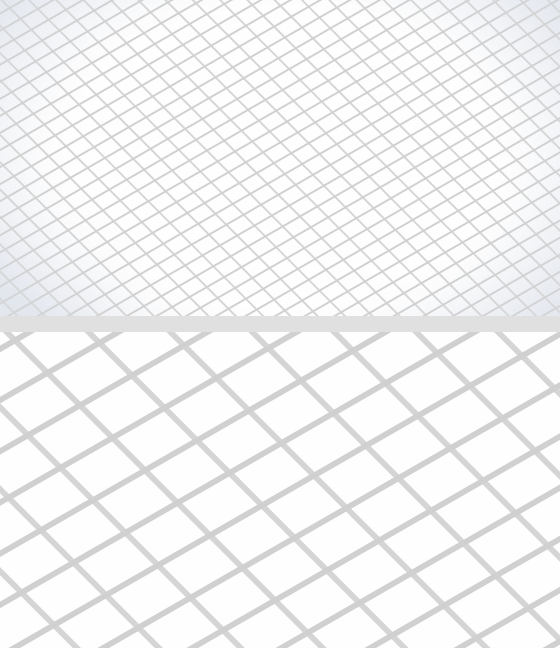
Top: the whole. Bottom: its middle third, enlarged.
Reproduce this pattern procedurally as a Shadertoy shader.

```glsl
#define RISE_SLOPE 0.575
#define RISE_PERIOD 0.054
#define RISE_OFFSET 0.0486
#define FALL_SLOPE 1.0
#define FALL_PERIOD 0.0864
#define FALL_OFFSET -0.0353
#define LINE_WIDTH 0.0061
#define PAPER vec3(0.996)
#define RISE_COLOR vec3(0.815)
#define FALL_COLOR vec3(0.835)
#define EDGE_TINT vec3(0.885, 0.9, 0.93)

// Coverage of evenly spaced parallel lines; period and offset run along y or x.
float lineCoverage(float position, float period, float normalScale, float pixel) {
    float nearest = abs(fract(position / period + 0.5) - 0.5) * period;
    float edge = nearest * normalScale - 0.5 * LINE_WIDTH;
    return clamp(0.5 - edge / pixel, 0.0, 1.0);
}

// Tint strength, growing toward the borders and strongest at lower left.
float edgeShade(vec2 p) {
    float border = smoothstep(0.72, 1.38, length(p * vec2(1.12, 1.6)));
    float corner = smoothstep(0.6, 0.0, length(p - vec2(-0.89, -0.5)));
    return clamp(border + 0.2 * corner, 0.0, 1.0);
}

void mainImage(out vec4 fragColor, in vec2 fragCoord) {
    vec2 p = (fragCoord - 0.5 * iResolution.xy) / iResolution.y;
    float pixel = 1.0 / iResolution.y;

    // Skewed grid
    float rise = lineCoverage(p.y - RISE_SLOPE * p.x - RISE_OFFSET, RISE_PERIOD,
                              inversesqrt(1.0 + RISE_SLOPE * RISE_SLOPE), pixel);
    float fall = lineCoverage(p.x + p.y / FALL_SLOPE - FALL_OFFSET, FALL_PERIOD,
                              FALL_SLOPE * inversesqrt(1.0 + FALL_SLOPE * FALL_SLOPE), pixel);

    // Paper, lines over it, and tinted borders
    float shade = edgeShade(p);
    vec3 color = mix(PAPER, EDGE_TINT, shade);
    color = mix(color, mix(FALL_COLOR, EDGE_TINT, 0.2 * shade), fall);
    color = mix(color, mix(RISE_COLOR, EDGE_TINT, 0.2 * shade), rise);
    fragColor = vec4(color, 1.0);
}
```
